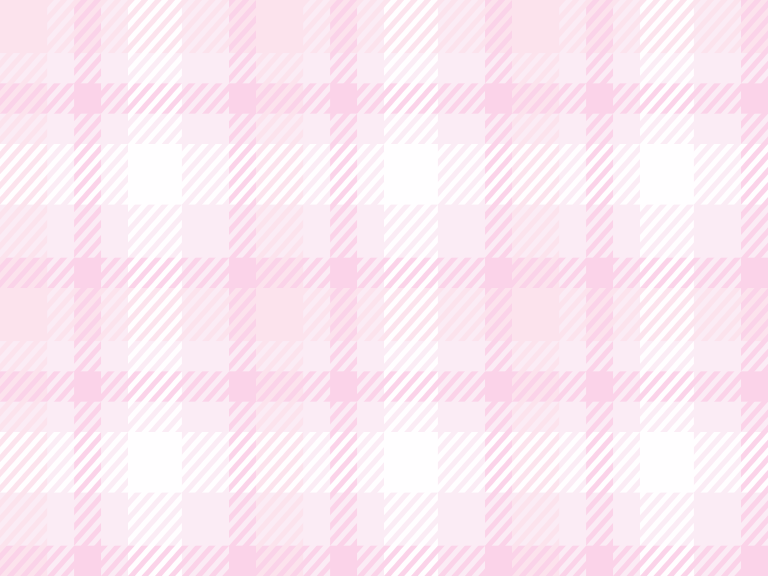
Write a Shadertoy shader that draws this pattern.

```glsl
// Pastel tartan: one sequence of colour bands serves as both warp and weft.
// A diagonal twill picks which of the two shows, so bands that cross mix as
// slanted stripes and stay solid where both carry the same colour.

const vec2  REPEATS = vec2(3.0, 2.0);   // setts across and down
const float SETT = 19.0;                // twill stripes per sett
const float TWILL_PHASE = 0.0;          // offset of the twill, in stripes
const float WARP_SHARE = 0.5;           // part of each stripe showing warp

const vec3 WHITE = vec3(1.00, 0.995, 1.00);
const vec3 LILAC = vec3(0.984, 0.925, 0.961);
const vec3 ROSE  = vec3(0.988, 0.890, 0.930);
const vec3 PINK  = vec3(0.984, 0.828, 0.912);

// Bands in order, with widths counted in twill stripes (they sum to SETT)
const int BANDS = 7;
const float BAND_WIDTH[BANDS] = float[](3.5, 2.0, 2.0, 2.0, 4.0, 3.5, 2.0);
const vec3 BAND_COLOR[BANDS] = vec3[](ROSE, LILAC, PINK, LILAC, WHITE, LILAC, PINK);

// Smoothed step over one pixel, for a signed distance to an edge
float coverage(float signedDist, float pixel) {
    return clamp(signedDist / pixel + 0.5, 0.0, 1.0);
}

// Yarn colour at a position along the sett, wrapping at both ends
vec3 yarnColor(float thread, float pixel) {
    float t = mod(thread, SETT);
    float edge = 0.0;
    vec3 color = BAND_COLOR[BANDS - 1];
    for (int i = 0; i <= BANDS; i++) {
        int band = i % BANDS;
        color = mix(color, BAND_COLOR[band], coverage(t - edge, pixel));
        edge += BAND_WIDTH[band];
    }
    return color;
}

// 1 where the warp lies on top, 0 where the weft does
float twill(vec2 thread, float pixel) {
    float s = thread.x + thread.y + TWILL_PHASE;
    float fromCentre = abs(fract(s - 0.5 * WARP_SHARE + 0.5) - 0.5);
    return coverage(0.5 * WARP_SHARE - fromCentre, pixel);
}

void mainImage(out vec4 fragColor, in vec2 fragCoord) {
    // Thread coordinates, counted from the upper left
    vec2 uv = fragCoord / iResolution.xy;
    vec2 threads = REPEATS * SETT;
    vec2 thread = vec2(uv.x, 1.0 - uv.y) * threads;
    vec2 pixel = threads / iResolution.xy;

    // Interlace the two sets of yarn
    vec3 warp = yarnColor(thread.x, pixel.x);
    vec3 weft = yarnColor(thread.y, pixel.y);
    vec3 cloth = mix(weft, warp, twill(thread, length(pixel)));

    fragColor = vec4(cloth, 1.0);
}
```
